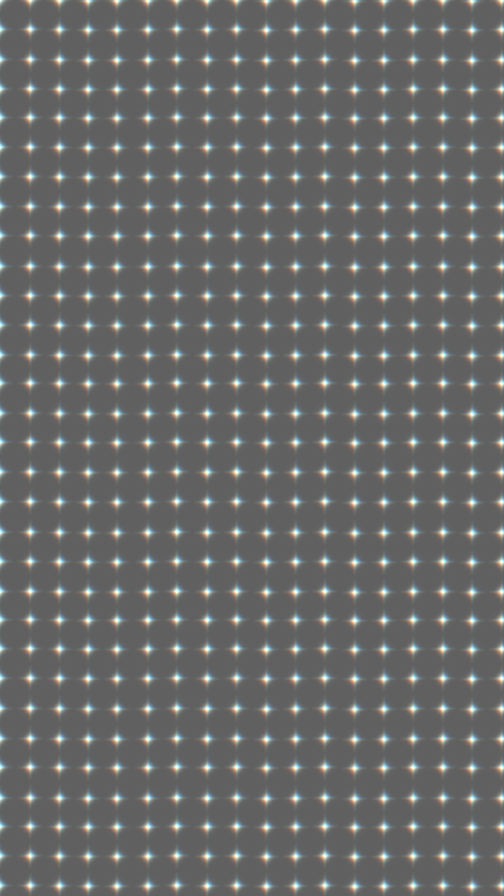
This pattern is drawn by a Shadertoy shader. Its source:

```glsl
const float COLUMNS = 17.06;              // repeats across the canvas width
const vec3 BACKGROUND = vec3(0.376, 0.378, 0.377);
const vec3 STAR_TINT = vec3(0.92, 1.0, 0.92);
const float GLOW_RADIUS = 0.142;          // lengths are in cells
const float GLOW_GAIN = 0.43;
const float ARM_LENGTH = 0.50;
const float ARM_WIDTH = 0.048;
const float ARM_GAIN = 0.20;
const float JITTER = 0.035;
const vec2 RED_SHIFT = vec2(-0.035, 0.03);
const vec2 BLUE_SHIFT = vec2(0.022, -0.02);

float hash(float n) {
    return fract(sin(n * 12.9898 + 4.137) * 43758.55);
}

float signedHash(float n) {
    return 2.0 * hash(n) - 1.0;
}

// Tapered ray along the first axis, soft across the second
float arm(float along, float across, float width) {
    float taper = max(1.0 - abs(along) / ARM_LENGTH, 0.0);
    float profile = across / width;
    return pow(taper, 1.3) * exp(-profile * profile);
}

// Round glow crossed by two thin rays
float star(vec2 p, float armWidth) {
    float glow = exp(-dot(p, p) / (GLOW_RADIUS * GLOW_RADIUS));
    float rays = arm(p.x, p.y, armWidth) + arm(p.y, p.x, armWidth);
    return GLOW_GAIN * glow + ARM_GAIN * rays;
}

void mainImage(out vec4 fragColor, in vec2 fragCoord) {
    // Grid anchored at the top left, stars on whole numbers
    float cellSize = iResolution.x / COLUMNS;
    vec2 grid = vec2(fragCoord.x, iResolution.y - fragCoord.y) / cellSize;
    vec2 id = floor(grid + 0.5);

    // Small uneven spacing of columns and rows
    vec2 offset = JITTER * vec2(signedHash(id.x),
                               signedHash(id.y + 57.0) + 0.7 * signedHash(id.x + 113.0));
    vec2 local = grid - id - offset;

    // Rays never become thinner than a pixel
    float armWidth = max(ARM_WIDTH, 0.6 / cellSize);

    // Colour fringes from separate channel positions
    vec3 light = vec3(star(local - RED_SHIFT, armWidth),
                      star(local, armWidth),
                      star(local - BLUE_SHIFT, armWidth));

    fragColor = vec4(min(BACKGROUND + STAR_TINT * light, 1.0), 1.0);
}
```
